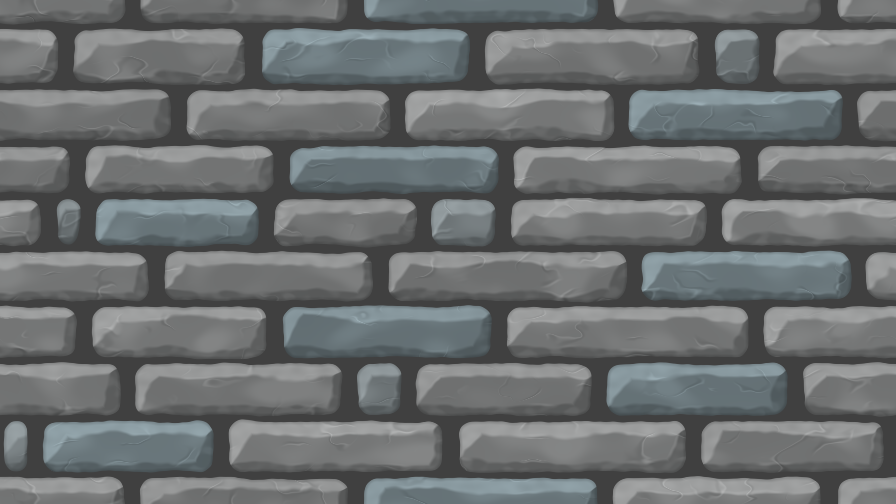
A Shadertoy shader for this texture:

```glsl
#define ROWS 9.0
#define SPACING 4.0
#define ROW_SHIFT 0.47
#define ROW_SWAY 0.115
#define GAP vec2(0.145, 0.06)
#define CORNER 0.24
#define MORTAR vec3(0.25)
#define LIT vec3(0.60, 0.605, 0.605)
#define FACE vec3(0.445, 0.45, 0.45)
#define SHADE vec3(0.355, 0.36, 0.36)
#define COOL vec3(0.91, 1.01, 1.05)
#define CRACK 0.06

const float QUARTER = 1.5707963;

// Per course: joint phase, joint swing, swing turn, bit mask of joints holding a small stone
const vec4 COURSES[9] = vec4[9](
    vec4(0.85, 0.45, 0.5, 8), vec4(3.15, 0.06, 0.5, 0), vec4(1.21, 0.25, 0.5, 0),
    vec4(0.75, 0.47, 0.0, 5), vec4(3.06, 0.38, 1.5, 0), vec4(1.21, 0.42, 0.5, 0),
    vec4(2.49, 0.35, -1.4, 2), vec4(0.17, 0.25, 0.7, 1), vec4(2.59, 0.33, 1.5, 0));
// Which stone of each course is bluish
const int COOL_STONE[9] = int[9](1, 2, 1, 0, 2, 1, 2, 0, 1);

vec2 hash2(vec2 p) {
    p = vec2(dot(p, vec2(127.1, 311.7)), dot(p, vec2(269.5, 183.3)));
    return fract(sin(p) * 43758.5) * 2.0 - 1.0;
}

float gradientNoise(vec2 p) {
    vec2 i = floor(p), f = fract(p);
    vec2 u = f * f * (3.0 - 2.0 * f), e = vec2(0, 1);
    return mix(mix(dot(hash2(i), f), dot(hash2(i + e.yx), f - e.yx), u.x),
               mix(dot(hash2(i + e), f - e), dot(hash2(i + 1.0), f - 1.0), u.x), u.y);
}

float roundBox(vec2 p, vec2 halfSize, float r) {
    vec2 q = abs(p) - halfSize + r;
    return length(max(q, 0.0)) + min(max(q.x, q.y), 0.0) - r;
}

float rowEdge(float n) {
    return n + ROW_SWAY * sin(0.9 * n) * (1.0 - n / ROWS);
}

float joint(vec4 course, float k) {
    return course.x + SPACING * k + course.y * cos(QUARTER * (k + course.z));
}

// Half width of the small stone at a joint, or zero
float smallStone(vec4 course, float k) {
    int bit = int(mod(k, 4.0));
    float present = float((int(course.w) >> bit) & 1);
    return present * (0.53 - 0.18 * cos(QUARTER * k));
}

vec3 stoneColor(vec2 l, vec2 halfSize, vec2 seed, float cool, float px) {
    vec2 g = l + seed * 37.0;
    float broad = gradientNoise(g * vec2(1.1, 1.7));
    float fine = gradientNoise(g * vec2(4.0, 6.0));
    float rough = 0.2 * broad + 0.05 * fine;

    // Signed distances past the edges of the flat face
    float s = min(1.0, halfSize.x);
    float top = l.y - halfSize.y + 0.23 + rough;
    float left = dot(l + vec2(halfSize.x - 0.25 * s, 0.0), vec2(-0.8, 0.6)) + rough;
    float right = dot(l - vec2(halfSize.x - 0.2 * s, 0.0), vec2(0.95, -0.3)) - rough;
    float bottom = -l.y - halfSize.y + 0.16 - rough;
    float lit = max(top, left), dark = max(right, bottom);

    // Bevels around the face
    float soft = 0.02 + px;
    vec3 col = FACE + 0.05 * smoothstep(-0.05, 0.3, broad + 0.35 * l.y);
    col = mix(col, SHADE + 0.04 * smoothstep(-0.1, 0.3, fine), smoothstep(-soft, soft, dark));
    col = mix(col, LIT + 0.05 * fine,
              smoothstep(-soft, soft, lit) * smoothstep(-0.03, 0.03, lit - dark));

    // Chipped rims and hairline cracks
    float worn = smoothstep(0.0, 0.25, gradientNoise(g * 1.6 + 9.0));
    float rim = 1.0 - smoothstep(0.0, 0.03 + px, abs(max(lit, dark)));
    float vein = gradientNoise(g * vec2(1.5, 2.6) + 0.3 * fine + 21.0);
    float light = 1.0 - smoothstep(0.0, 0.02 + px, abs(vein));
    float shadow = 1.0 - smoothstep(0.0, 0.05 + px, abs(vein + 0.05));
    col += CRACK * worn * (rim + light - 0.6 * shadow);

    col *= 1.0 + 0.04 * seed.x + 0.03 * broad;
    return col * mix(vec3(1), COOL, cool);
}

void mainImage(out vec4 fragColor, in vec2 fragCoord) {
    // One unit is one course; depth runs downwards
    float px = ROWS / iResolution.y;
    float x = fragCoord.x * px;
    float depth = mod(ROWS - fragCoord.y * px - ROW_SHIFT, ROWS);

    // Find the course
    float row = floor(depth);
    if (depth < rowEdge(row)) row -= 1.0;
    else if (depth >= rowEdge(row + 1.0)) row += 1.0;
    row = clamp(row, 0.0, ROWS - 1.0);
    vec2 span = vec2(rowEdge(row), rowEdge(row + 1.0));
    vec4 course = COURSES[int(row)];

    // Find the stone between two joints, or the small one on a joint
    float k = floor((x - course.x) / SPACING);
    if (x < joint(course, k)) k -= 1.0;
    else if (x >= joint(course, k + 1.0)) k += 1.0;
    float a = joint(course, k), b = joint(course, k + 1.0);
    float wa = smallStone(course, k), wb = smallStone(course, k + 1.0);
    vec2 ends = vec2(a + wa, b - wb);
    float id = mod(k, 4.0);
    float cool = int(id) == COOL_STONE[int(row)] ? 1.0 : 0.0;
    if (x < ends.x) { ends = vec2(a - wa, a + wa); id += 10.0; cool = 0.5; }
    else if (x > ends.y) { ends = vec2(b - wb, b + wb); id = mod(k + 1.0, 4.0) + 10.0; cool = 0.5; }

    // Uneven rounded outline
    vec2 seed = hash2(vec2(id, row) + 3.0);
    vec2 halfSize = 0.5 * vec2(ends.y - ends.x, span.y - span.x) - GAP;
    vec2 local = vec2(x - 0.5 * (ends.x + ends.y), 0.5 * (span.x + span.y) - depth);
    float wobble = gradientNoise(local * 1.7 + seed * 50.0) + 0.3 * gradientNoise(local * 6.0 + seed * 20.0);
    float d = roundBox(local, halfSize, min(CORNER, halfSize.x)) + 0.07 * wobble;

    vec3 col = stoneColor(local, halfSize, seed, cool, px);
    col *= 1.0 - 0.15 * smoothstep(-0.07, 0.0, d);
    col = mix(col, MORTAR, smoothstep(-0.6 * px, 0.6 * px, d));
    fragColor = vec4(col, 1.0);
}
```
